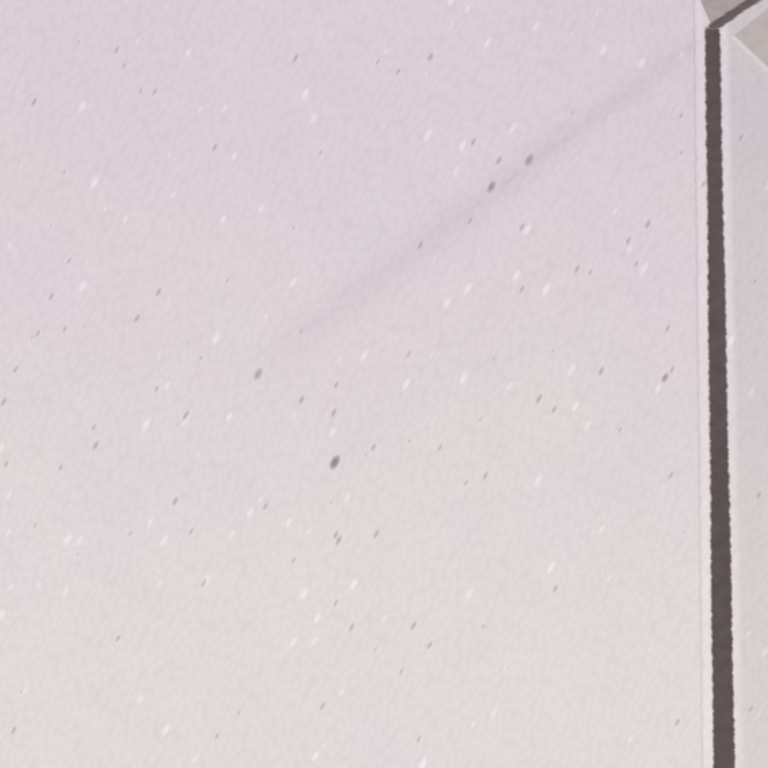
Give the GLSL for this texture, as a Shadertoy shader.

```glsl
// Pale plaster slab with fine flecks, a faint diagonal crease and a dark groove at the right.

vec2 hash2(vec2 p) {
    vec3 q = fract(p.xyx * vec3(0.1031, 0.1030, 0.0973));
    q += dot(q, q.yzx + 33.33);
    return fract((q.xx + q.yz) * q.zy);
}

// Layered sines, roughly -1 to 1
float waves(vec2 p) {
    float sum = 0.0, gain = 0.5;
    for (int i = 0; i < 4; i++) {
        sum += gain * sin(p.x + 1.7 * sin(p.y)) * cos(p.y * 0.9 + sin(p.x * 0.7));
        p = mat2(1.5, 1.1, -1.1, 1.5) * p + 2.3;
        gain *= 0.55;
    }
    return sum;
}

// Distance to the nearest scattered cell point
float cellular(vec2 p) {
    vec2 cell = floor(p);
    float nearest = 2.0;
    for (int y = -1; y <= 1; y++)
    for (int x = -1; x <= 1; x++) {
        vec2 c = cell + vec2(x, y);
        nearest = min(nearest, length(c + hash2(c) - p));
    }
    return nearest;
}

// Rotates into the fleck direction and shortens its long axis
vec2 leaning(vec2 p, float stretch) {
    vec2 along = normalize(vec2(0.48, 0.88));
    return vec2(dot(p, vec2(along.y, -along.x)), dot(p, along) / stretch);
}

// Sparse leaning flecks; density is the share of occupied cells
float flecks(vec2 p, float scale, float density, float size) {
    vec2 q = leaning(p, 2.3) * scale, cell = floor(q);
    float ink = 0.0;
    for (int y = -1; y <= 1; y++)
    for (int x = -1; x <= 1; x++) {
        vec2 c = cell + vec2(x, y), seed = hash2(c + 71.0);
        float r = size * (0.5 + seed.y);
        float d = length(c + hash2(c) - q);
        ink = max(ink, step(seed.x, density) * (0.4 + 0.6 * seed.y) * smoothstep(r, r * 0.2, d));
    }
    return ink;
}

float spot(vec2 p, vec2 center, float radius) {
    return smoothstep(radius, radius * 0.2, length(leaning(p - center, 1.9)));
}

float segment(vec2 p, vec2 a, vec2 b) {
    vec2 ab = b - a;
    return length(p - a - ab * clamp(dot(p - a, ab) / dot(ab, ab), 0.0, 1.0));
}

float stroke(float d, float halfWidth, float soft) {
    return 1.0 - smoothstep(halfWidth - soft, halfWidth + soft, d);
}

// Slab tone, mottling and fine grain
vec3 plaster(vec2 p) {
    vec3 color = mix(vec3(0.884, 0.850, 0.852), vec3(0.852, 0.808, 0.836), smoothstep(0.05, 1.0, p.y));
    color -= 0.012 * smoothstep(0.55, 0.95, p.x) * p.y;
    color += vec3(0.004, 0.006, -0.004) * waves(p * 9.0);
    color += 0.006 * waves(p * 38.0 + 4.0);
    color += 0.030 * (0.45 - cellular(leaning(p, 1.8) * 135.0));
    return color;
}

// Diagonal crease, wider and softer toward its lower end
float crease(vec2 p) {
    vec2 low = vec2(0.32, 0.512), high = vec2(0.90, 0.94);
    float t = clamp((p.x - low.x) / (high.x - low.x), 0.0, 1.0);
    float d = segment(p, low, high) + 0.004 * waves(p * 30.0);
    float width = mix(0.030, 0.014, t);
    return exp(-d * d / (width * width)) * smoothstep(0.0, 0.2, t + 0.04) * 0.7
         + 0.45 * stroke(d, 0.0025, 0.0025) * smoothstep(0.35, 0.6, t) * smoothstep(0.9, 0.65, t);
}

void mainImage(out vec4 fragColor, in vec2 fragCoord) {
    vec2 p = fragCoord / iResolution.xy;
    float soft = max(0.0026, 0.8 / iResolution.y);
    vec3 grooveColor = vec3(0.37, 0.325, 0.325);

    // Slab surface
    vec3 color = plaster(p);
    color -= vec3(0.034, 0.036, 0.030) * crease(p);
    color -= 0.13 * flecks(p, 58.0, 0.07, 0.17);
    color += 0.06 * flecks(p + 3.7, 50.0, 0.12, 0.20);
    float pits = spot(p, vec2(0.436, 0.398), 0.0075) + 0.7 * spot(p, vec2(0.866, 0.508), 0.005)
               + 0.7 * spot(p, vec2(0.640, 0.757), 0.006) + 0.6 * spot(p, vec2(0.689, 0.792), 0.006)
               + 0.6 * spot(p, vec2(0.336, 0.513), 0.006);
    color -= 0.27 * pits;

    // Narrow slab beyond the groove, and pale chipped rims
    float side = p.x - mix(0.943, 0.927, p.y);
    float rough = 0.0016 * waves(vec2(side * 60.0, p.y * 190.0));
    float gap = abs(side) - mix(0.0140, 0.0090, p.y) + rough;
    color = mix(color, color * vec3(0.955, 0.962, 0.952), smoothstep(0.012, 0.025, side));
    color += 0.028 * stroke(abs(gap - 0.007), 0.005, 0.004);
    color -= 0.055 * stroke(abs(gap - 0.0145), 0.001, 0.0025) * step(side, 0.0);

    // Corner junction: shaded notch, grey wedge and their pale borders
    vec2 joint = vec2(0.928, 0.964);
    float rising = p.y - joint.y - 0.68 * (p.x - joint.x);
    float falling = p.y - joint.y + 2.2 * (p.x - joint.x);
    float notch = smoothstep(-soft, soft, min(rising, falling * 0.5));
    color = mix(color, vec3(0.67, 0.62, 0.62) + 0.03 * waves(p * 160.0), notch);
    float wedge = min(0.955 + 0.8 * (p.x - 0.957) - p.y, p.y - 0.952 + 0.95 * (p.x - 0.957));
    color = mix(color, vec3(0.73, 0.69, 0.68) + 0.02 * waves(p * 130.0), smoothstep(-soft, soft, wedge));
    color = mix(color, vec3(0.86, 0.82, 0.82), 0.8 * stroke(segment(p, vec2(0.955, 0.951), vec2(1.01, 0.899)), 0.003, soft));

    // Groove and its branch
    float trunk = stroke(gap, 0.0, soft) * stroke(p.y, joint.y, 0.004);
    float branch = stroke(segment(p, joint, vec2(0.988, 1.005)) + rough, 0.0055, soft);
    color = mix(color, grooveColor + 0.025 * waves(p * 120.0), max(trunk, 0.9 * branch));

    fragColor = vec4(clamp(color, 0.0, 1.0), 1.0);
}
```
